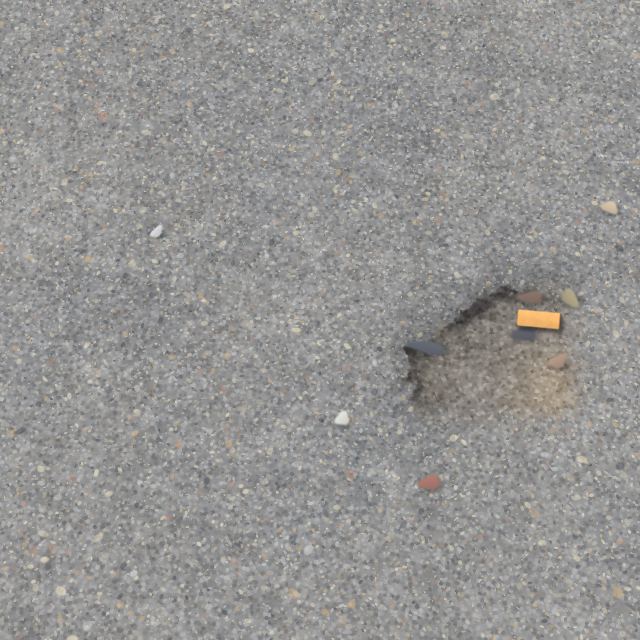
This texture is drawn by a WebGL 1 fragment shader. Its source:

```glsl
precision highp float;
// Worn asphalt with scattered gravel, a shallow pothole and an orange stub in it.
#define ASPHALT vec3(0.572, 0.573, 0.576)
#define PIT_FLOOR vec3(0.535, 0.515, 0.490)
#define PIT_SAND vec3(0.68, 0.61, 0.52)
#define RIM_DARK vec3(0.25, 0.24, 0.24)
#define STUB_COLOR vec3(0.99, 0.74, 0.45)
#define PIT_CENTER vec2(0.770, 0.443)
#define PIT_HALF vec2(0.138, 0.110)
#define GRAIN 0.20
#define LAYERS 4
uniform vec2 u_resolution;
float hash(vec2 p) {
  vec3 h = fract(vec3(p.xyx) * 0.1031);
  h += dot(h, h.yzx + 33.33);
  return fract((h.x + h.y) * h.z);
}
vec2 turn(vec2 p, float a) {
  float c = cos(a), s = sin(a);
  return vec2(c * p.x + s * p.y, c * p.y - s * p.x);
}
// Nearest-cell noise: x is the distance, y a random value of that cell.
vec2 cellular(vec2 p) {
  vec2 cell = floor(p), best = vec2(9.0, 0.0);
  for (int j = -1; j <= 1; j++) for (int i = -1; i <= 1; i++) {
    vec2 id = cell + vec2(float(i), float(j));
    float d = length(id + vec2(hash(id + 7.0), hash(id + 19.0)) - p);
    if (d < best.x) best = vec2(d, hash(id + 41.0));
  }
  return best;
}
float waves(vec2 p) {
  float sum = 0.0, gain = 0.5;
  for (int i = 0; i < 4; i++) {
    sum += gain * sin(p.x + 1.7 * sin(p.y)) * cos(p.y - 0.6 * p.x);
    p = turn(p, 1.1) * 1.93 + 4.7;
    gain *= 0.55;
  }
  return sum;
}
vec3 stoneTint(float h) {
  vec3 c = mix(vec3(0.82, 0.79, 0.70), vec3(0.75, 0.76, 0.76), step(0.44, h));
  c = mix(c, vec3(0.76, 0.67, 0.54), step(0.64, h));
  c = mix(c, vec3(0.71, 0.56, 0.49), step(0.80, h));
  return mix(c, vec3(0.39, 0.40, 0.43), step(0.87, h));
}
// One layer of loose elliptical stones: colour and coverage.
vec4 gravel(vec2 p, float fill, float seed) {
  vec4 result = vec4(ASPHALT, 0.0);
  for (int j = -1; j <= 1; j++) for (int i = -1; i <= 1; i++) {
    vec2 id = floor(p) + vec2(float(i), float(j)), key = id + seed;
    vec2 q = turn(p - id - vec2(hash(key + 3.0), hash(key + 13.0)), 6.3 * hash(key + 23.0));
    q.y *= 1.2 + 0.7 * hash(key + 31.0);
    float size = 0.2 + 0.28 * hash(key + 47.0);
    float cover = 1.0 - smoothstep(size - 0.18, size + 0.09, length(q));
    cover *= step(hash(key + 59.0), fill) * (0.4 + 0.6 * hash(key + 71.0));
    result = mix(result, vec4(stoneTint(hash(key + 83.0)), 1.0), cover);
  }
  return result;
}
float roundBox(vec2 p, vec2 size, float r) {
  vec2 b = abs(p) - size + r;
  return length(max(b, 0.0)) + min(max(b.x, b.y), 0.0) - r;
}
// One larger stone with a soft shade below it.
void stone(inout vec3 col, vec2 p, vec2 at, vec2 size, float angle, vec3 tint) {
  vec2 q = turn(p - at, angle) / size;
  float r = length(q) + 0.13 * sin(3.0 * atan(q.y, q.x + 0.0001) + at.x * 40.0);
  col *= 0.82 + 0.18 * smoothstep(0.8, 1.4, length((p - at + vec2(-0.002, 0.004)) / size));
  col = mix(col, tint * (0.97 + 0.07 * q.y), 1.0 - smoothstep(0.65, 1.15, r));
}
void main() {
  vec2 p = gl_FragCoord.xy / u_resolution;
  float px = 1.0 / u_resolution.y;
  // Ground: soft fine aggregate, growing slightly towards the viewer
  vec2 ground = vec2((p.x - 0.5) * (1.0 + 0.3 * p.y) + 2.0, p.y * (1.0 + 0.28 * p.y) + 1.0);
  vec2 grit = cellular(ground * 135.0);
  float tone = (grit.y - 0.5) * GRAIN * (1.0 - smoothstep(0.2, 0.85, grit.x));
  tone += 0.05 * waves(ground * 30.0) + 0.045 * waves(ground * 95.0);
  vec3 col = ASPHALT + tone + 0.035 * waves(p * 6.0) * vec3(1.0, 0.9, 0.7);
  // Pothole: a box with both left corners cut, sandy floor, crumbling rim
  vec2 rough = vec2(waves(p * 55.0), waves(p * 55.0 + 31.0)), w = p + 0.018 * rough;
  float cut = dot(w - vec2(0.70, 0.497), vec2(-0.58, 0.81));
  cut = max(cut, dot(w - vec2(0.645, 0.362), vec2(-0.6, -0.8)));
  float depth = max(roundBox(w - PIT_CENTER, PIT_HALF, 0.05), cut);
  depth += 0.008 * (cellular(p * 60.0).y - 0.5);
  float side = smoothstep(-0.05, 0.07, dot(p - PIT_CENTER, vec2(-0.62, 0.78)));
  float inside = 1.0 - smoothstep(-mix(0.04, 0.005, side), mix(0.015, 0.003, side), depth);
  float sand = smoothstep(0.75, 0.88, p.x) * (1.0 - smoothstep(0.38, 0.52, p.y));
  vec3 bed = mix(PIT_FLOOR, PIT_SAND, 0.75 * sand) + tone + 0.06 * waves(p * 75.0);
  col = mix(col, bed - 0.05 * side, inside);
  for (int i = 0; i < LAYERS; i++) {
    float k = float(i);
    vec4 g = gravel(ground * 115.0 * pow(0.71, k), 0.62 - 0.16 * k, 17.0 * k);
    col = mix(col, g.rgb + 0.5 * tone, g.a * mix(0.9, 0.2, inside));
  }
  float rim = smoothstep(-0.036, -0.008, depth) * inside * side;
  col = mix(col, RIM_DARK + 0.5 * tone, rim * clamp(0.62 + 0.9 * waves(p * 48.0 + 9.0), 0.1, 0.95));
  col *= 1.0 - 0.15 * side * (1.0 - inside) * (1.0 - smoothstep(0.0, 0.06, depth));
  // Stones lying in the pothole, then standouts on the road
  stone(col, p, vec2(0.667, 0.457), vec2(0.034, 0.010), -0.18, vec3(0.39, 0.41, 0.45));
  stone(col, p, vec2(0.820, 0.478), vec2(0.022, 0.012), 0.1, vec3(0.39, 0.39, 0.43));
  stone(col, p, vec2(0.830, 0.535), vec2(0.022, 0.010), 0.0, vec3(0.53, 0.45, 0.41));
  stone(col, p, vec2(0.891, 0.534), vec2(0.018, 0.011), -0.9, vec3(0.69, 0.65, 0.53));
  stone(col, p, vec2(0.872, 0.436), vec2(0.017, 0.010), 0.5, vec3(0.70, 0.60, 0.53));
  stone(col, p, vec2(0.535, 0.346), vec2(0.013, 0.011), 0.7, vec3(0.88, 0.88, 0.86));
  stone(col, p, vec2(0.672, 0.246), vec2(0.019, 0.012), 0.2, vec3(0.67, 0.48, 0.44));
  stone(col, p, vec2(0.245, 0.638), vec2(0.013, 0.007), 0.8, vec3(0.84, 0.85, 0.86));
  stone(col, p, vec2(0.953, 0.676), vec2(0.015, 0.010), -0.3, vec3(0.83, 0.76, 0.66));
  // Orange stub: shade, rounded body, burnt right end
  vec2 q = turn(p - vec2(0.8425, 0.501), -0.09);
  float shade = roundBox(q + vec2(-0.004, 0.006), vec2(0.032, 0.009), 0.003);
  col *= 0.6 + 0.4 * smoothstep(0.0, 0.009, shade);
  vec3 paper = STUB_COLOR * (0.98 + 5.0 * q.y + 0.04 * waves(q * 180.0));
  paper = mix(paper, vec3(0.34, 0.27, 0.25), smoothstep(0.030, 0.034, q.x));
  col = mix(col, paper, 1.0 - smoothstep(-px, px, roundBox(q, vec2(0.034, 0.0125), 0.003)));
  gl_FragColor = vec4(clamp(col, 0.0, 1.0), 1.0);
}
```
